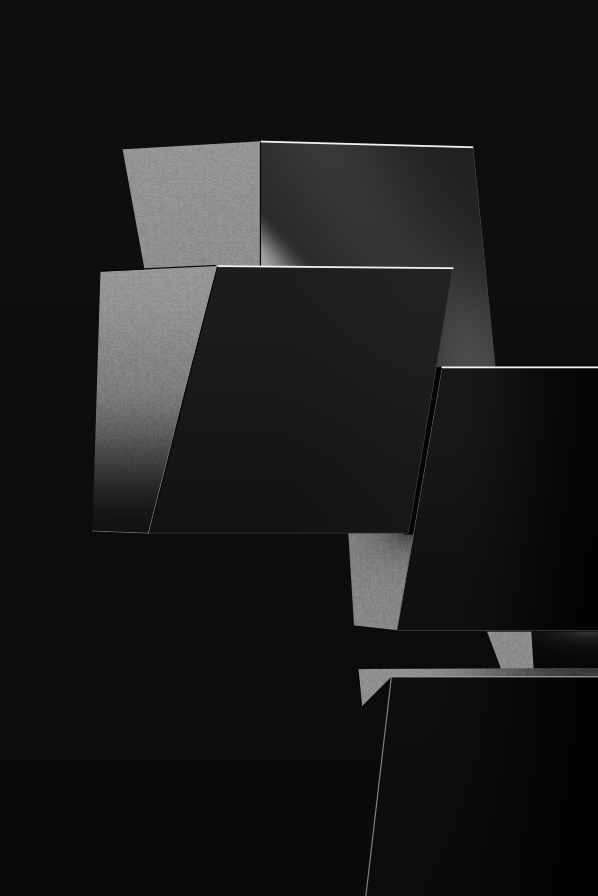
Give the GLSL for this background, as a WebGL 2 fragment shader.

```glsl
#version 300 es
precision highp float;
// Dark studio scene of stacked, slanted boxes with grainy pale sides and glossy black fronts.
// Each face is a convex quad from half-plane distances, painted back to front
// with soft gradients; thin lit edges are segment distances.
uniform vec2 u_resolution;
out vec4 fragColor;

float hash(vec2 p) {
  return fract(sin(dot(p, vec2(127.1, 311.7))) * 43758.5453);
}

// Signed distance to the outer side of the edge a-b (corners run clockwise)
float side(vec2 p, vec2 a, vec2 b) {
  vec2 e = normalize(b - a);
  return dot(p - a, vec2(-e.y, e.x));
}

float pixelSize() { return 3.0 / u_resolution.y; }

// Smooth coverage of a convex quad
float quad(vec2 p, vec2 a, vec2 b, vec2 c, vec2 d) {
  float dist = max(max(side(p, a, b), side(p, b, c)), max(side(p, c, d), side(p, d, a)));
  return clamp(0.5 - dist / pixelSize(), 0.0, 1.0);
}

// Smooth coverage of a segment with half width w
float edge(vec2 p, vec2 a, vec2 b, float w) {
  vec2 ab = b - a;
  float dist = length(p - a - ab * clamp(dot(p - a, ab) / dot(ab, ab), 0.0, 1.0));
  return clamp(0.5 + (w - dist) / pixelSize(), 0.0, 1.0);
}

void main() {
  // The canvas spans 2 by 3 units
  vec2 p = gl_FragCoord.xy / u_resolution * vec2(2.0, 3.0);
  float grain = (hash(floor(p * 170.0)) - 0.5) * 0.05;
  float shade = mix(0.04, 0.055, smoothstep(0.0, 2.6, p.y));

  // Top box: pale side
  float pale = 0.57 + 0.06 * (p.y - 2.3) + grain;
  shade = mix(shade, pale, quad(p, vec2(0.41, 2.5), vec2(0.871, 2.527), vec2(0.871, 2.05), vec2(0.492, 2.05)));

  // Top box: glossy front with a diagonal sheen and a bright corner
  vec2 q = p - vec2(0.871, 2.109);
  float sheen = exp(-pow((q.x + 0.55 * q.y - 0.46) / 0.24, 2.0));
  float gloss = 0.125 + 0.08 * sheen + 0.03 * smoothstep(0.5, 0.0, q.x);
  gloss += 0.5 * smoothstep(0.2, 0.02, q.x + q.y) * exp(-3.5 * max(q.x, 0.0));
  gloss += 0.1 * exp(-dot((p - vec2(1.6, 1.8)) * vec2(6.0, 3.5), (p - vec2(1.6, 1.8)) * vec2(6.0, 3.5)));
  shade = mix(shade, gloss, quad(p, vec2(0.871, 2.527), vec2(1.582, 2.508), vec2(1.656, 1.77), vec2(0.871, 1.77)));
  shade = mix(shade, 0.02, edge(p, vec2(0.871, 2.52), vec2(0.871, 2.1), 0.002));
  shade = mix(shade, 0.95, edge(p, vec2(0.875, 2.526), vec2(1.58, 2.507), 0.003));
  shade = mix(shade, 0.32, 0.8 * edge(p, vec2(1.582, 2.505), vec2(1.656, 1.775), 0.001));

  // Right box: pale lower side, shadowed in its upper corner, and the dark gap
  pale = 0.53 + grain - 0.3 * exp(-11.0 * length((p - vec2(1.37, 1.215)) * vec2(1.0, 1.5)));
  shade = mix(shade, pale, quad(p, vec2(1.164, 1.23), vec2(1.39, 1.23), vec2(1.328, 0.89), vec2(1.184, 0.906)));
  shade = mix(shade, 0.015, quad(p, vec2(1.455, 1.77), vec2(1.484, 1.77), vec2(1.386, 1.21), vec2(1.35, 1.21)));

  // Middle box: pale side fading into darkness
  pale = mix(0.07, 0.47, smoothstep(1.22, 1.72, p.y)) + 0.12 * smoothstep(1.55, 2.1, p.y);
  pale += grain * smoothstep(1.2, 1.7, p.y);
  shade = mix(shade, pale, quad(p, vec2(0.336, 2.09), vec2(0.727, 2.109), vec2(0.496, 1.215), vec2(0.309, 1.223)));

  // Middle box: front
  gloss = mix(0.075, 0.115, smoothstep(1.2, 2.1, p.y)) + 0.015 * smoothstep(0.9, 1.45, p.x);
  shade = mix(shade, gloss, quad(p, vec2(0.727, 2.109), vec2(1.516, 2.102), vec2(1.367, 1.215), vec2(0.496, 1.215)));
  shade = mix(shade, 0.02, edge(p, vec2(0.336, 2.093), vec2(0.72, 2.111), 0.002));
  shade = mix(shade, 0.95, edge(p, vec2(0.73, 2.109), vec2(1.514, 2.102), 0.003));
  shade = mix(shade, 0.03, edge(p, vec2(0.727, 2.105), vec2(0.503, 1.23), 0.002));
  shade = mix(shade, 0.55, smoothstep(1.85, 1.35, p.y) * edge(p, vec2(0.723, 2.105), vec2(0.496, 1.215), 0.001));
  shade = mix(shade, 0.5, edge(p, vec2(0.309, 1.222), vec2(0.496, 1.215), 0.001));
  shade = mix(shade, 0.24, edge(p, vec2(0.5, 1.215), vec2(1.367, 1.215), 0.001));
  shade = mix(shade, 0.28, 0.8 * edge(p, vec2(1.514, 2.098), vec2(1.367, 1.22), 0.001));

  // Right box: front, darkening to the right
  gloss = mix(0.095, 0.018, smoothstep(1.5, 2.0, p.x)) * mix(0.65, 1.0, smoothstep(0.9, 1.7, p.y));
  shade = mix(shade, gloss, quad(p, vec2(1.48, 1.77), vec2(2.1, 1.77), vec2(2.1, 0.889), vec2(1.328, 0.889)));
  shade = mix(shade, 0.95, edge(p, vec2(1.48, 1.77), vec2(2.1, 1.77), 0.003));
  shade = mix(shade, 0.4, edge(p, vec2(1.478, 1.765), vec2(1.328, 0.892), 0.001));
  shade = mix(shade, 0.25, edge(p, vec2(1.33, 0.889), vec2(2.1, 0.889), 0.001));

  // Small box between: dim front and pale side
  gloss = 0.025 + 0.2 * exp(-length((p - vec2(1.97, 0.885)) * vec2(9.0, 35.0)));
  shade = mix(shade, gloss, quad(p, vec2(1.77, 0.885), vec2(2.1, 0.885), vec2(2.1, 0.75), vec2(1.78, 0.75)));
  shade = mix(shade, 0.55 + grain, quad(p, vec2(1.629, 0.885), vec2(1.777, 0.885), vec2(1.785, 0.755), vec2(1.678, 0.755)));

  // Bottom box: top and tapering side
  pale = mix(0.57, 0.22, smoothstep(1.35, 2.0, p.x)) + grain;
  shade = mix(shade, pale, quad(p, vec2(1.199, 0.76), vec2(2.1, 0.764), vec2(2.1, 0.734), vec2(1.3, 0.734)));
  shade = mix(shade, 0.56 + grain, quad(p, vec2(1.199, 0.76), vec2(1.32, 0.745), vec2(1.309, 0.734), vec2(1.25, 0.25)));

  // Bottom box: front with lit rims
  gloss = mix(0.055, 0.012, smoothstep(1.4, 2.0, p.x)) * mix(0.75, 1.0, smoothstep(0.0, 0.7, p.y));
  shade = mix(shade, gloss, quad(p, vec2(1.309, 0.734), vec2(2.1, 0.734), vec2(2.1, -0.1), vec2(1.212, -0.1)));
  shade = mix(shade, 0.65, edge(p, vec2(1.309, 0.734), vec2(2.1, 0.734), 0.002));
  shade = mix(shade, 0.5, edge(p, vec2(1.309, 0.734), vec2(1.212, -0.1), 0.002));

  fragColor = vec4(vec3(shade), 1.0);
}
```
